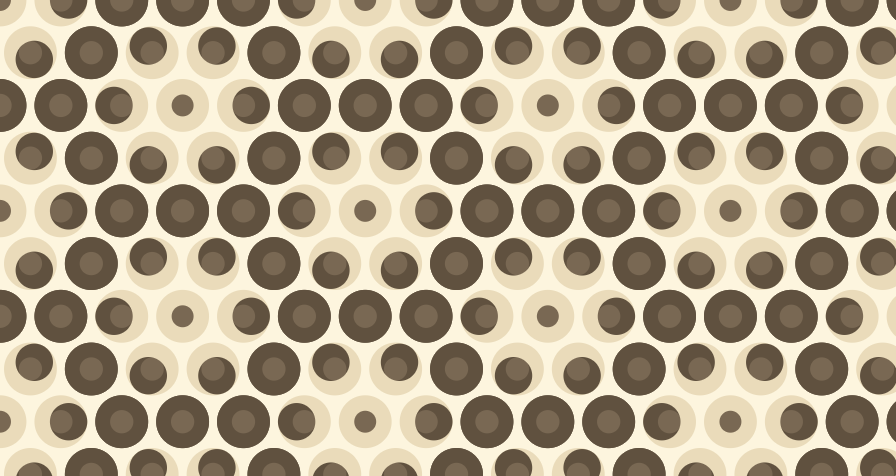
Reproduce this pattern procedurally as a WebGL 2 fragment shader.

```glsl
#version 300 es
precision highp float;
// Honeycomb of ringed discs, with pale rosettes whose inner discs lean outward.

uniform vec2 u_resolution;
out vec4 fragColor;

const vec3 CREAM = vec3(0.992, 0.961, 0.871);
const vec3 SAND  = vec3(0.916, 0.859, 0.729);
const vec3 BROWN = vec3(0.376, 0.318, 0.247);
const vec3 TAUPE = vec3(0.475, 0.408, 0.325);

const float DOTS_ACROSS = 14.72;   // dot spacings per canvas width
const float ROOT3 = 1.7320508;
const float DISC_RADIUS = 0.434;
const float CORE_RADIUS = 0.191;
const float SEED_RADIUS = 0.180;   // inner disc at a rosette centre

// Nearest point of a centred rectangular lattice.
vec2 nearestPoint(vec2 p, vec2 cell) {
    vec2 corner = cell * floor(p / cell + 0.5);
    vec2 middle = cell * (floor(p / cell) + 0.5);
    return distance(p, corner) < distance(p, middle) ? corner : middle;
}

// Smooth coverage of a disc.
float disc(vec2 p, float radius, float pixel) {
    return clamp(0.5 + (radius - length(p)) / pixel, 0.0, 1.0);
}

void main() {
    // Unit = one dot spacing, measured from the top left corner.
    float pixel = DOTS_ACROSS / u_resolution.x;
    vec2 p = vec2(gl_FragCoord.x, u_resolution.y - gl_FragCoord.y) * pixel;

    // Hexagonal dots, and the wider hexagonal lattice of rosettes.
    vec2 dotCentre = nearestPoint(p, vec2(1.0, ROOT3));
    vec2 outward = dotCentre - nearestPoint(dotCentre, vec2(6.0, 2.0 * ROOT3));
    float ring = min(floor(length(outward) + 0.5), 2.0);

    // Inner discs grow with the ring; those of ring 1 touch the outer rim.
    float innerRadius = mix(SEED_RADIUS, DISC_RADIUS, 0.5 * ring);
    vec2 lean = ring == 1.0 ? outward * (DISC_RADIUS - innerRadius) : vec2(0.0);

    vec2 local = p - dotCentre;
    float base = disc(local, DISC_RADIUS, pixel);
    float inner = disc(local - lean, innerRadius, pixel);
    float core = disc(local, CORE_RADIUS, pixel);

    // The core shows only inside the inner disc.
    vec3 colour = mix(CREAM, ring == 2.0 ? BROWN : SAND, base);
    colour = mix(colour, mix(BROWN, TAUPE, core), inner);
    fragColor = vec4(colour, 1.0);
}
```
